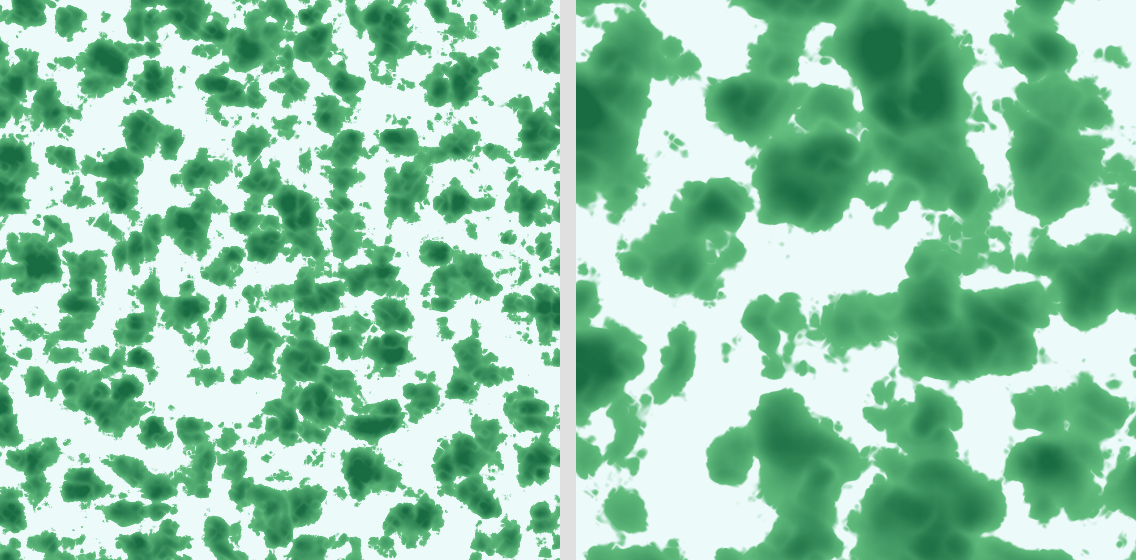
Left, the full canvas; right, a detail of the centre.
This texture is drawn by a WebGL 1 fragment shader. Its source:

```glsl
precision highp float;
// Ragged green clumps scattered over a pale ground, darker where thicker.
// Soft domes in a jittered grid merge into a height field; billow noise
// crumbles its rim into islands, and height sets both cover and shade.

uniform vec2 u_resolution;

const float GRID = 15.0;          // domes across the canvas
const float MIN_RADIUS = 0.10;    // dome radii in grid cells
const float MAX_RADIUS = 0.58;
const float MERGE = 0.12;
const vec3 GROUND = vec3(0.925, 0.980, 0.982);
const vec3 THIN_GREEN = vec3(0.39, 0.75, 0.50);
const vec3 THICK_GREEN = vec3(0.10, 0.42, 0.26);

float hash(vec2 p, float seed) {
  vec3 q = fract(vec3(p.xyx) * vec3(0.1031, 0.1030, 0.0973) + seed * 0.137);
  q += dot(q, q.yzx + 33.33);
  return fract((q.x + q.y) * q.z);
}

float valueNoise(vec2 p, float seed) {
  vec2 cell = floor(p);
  vec2 f = fract(p);
  f = f * f * f * (f * (f * 6.0 - 15.0) + 10.0);
  float low = mix(hash(cell, seed), hash(cell + vec2(1.0, 0.0), seed), f.x);
  float high = mix(hash(cell + vec2(0.0, 1.0), seed), hash(cell + 1.0, seed), f.x);
  return mix(low, high, f.y);
}

// Rounded lumps with soft creases, roughly centred on zero.
float billow(vec2 p, float seed) {
  float n = 2.0 * valueNoise(p, seed) - 1.0;
  return sqrt(n * n + 0.015) - 0.36;
}

// Two octaves of billow, turned between them to hide the lattice.
float billowPair(vec2 p, float seed) {
  mat2 turn = mat2(0.8, 0.6, -0.6, 0.8);
  return billow(p, seed) + 0.5 * billow(turn * p * 2.03, seed + 1.0);
}

float smoothMax(float a, float b, float k) {
  float overlap = max(k - abs(a - b), 0.0) / k;
  return max(a, b) + 0.25 * k * overlap * overlap;
}

// Parabolic inside the radius, a gentle slope below zero outside.
float dome(float dist, float radius) {
  return dist < radius ? radius - dist * dist / radius : (radius - dist) * 0.7;
}

float domeField(vec2 p) {
  vec2 home = floor(p);
  float height = -1.0;
  for (int y = -1; y <= 1; y++) {
    for (int x = -1; x <= 1; x++) {
      vec2 cell = home + vec2(float(x), float(y));
      vec2 center = cell + vec2(hash(cell, 1.0), hash(cell, 2.0));
      float radius = mix(MIN_RADIUS, MAX_RADIUS, hash(cell, 3.0));
      height = smoothMax(height, dome(distance(p, center), radius), MERGE);
    }
  }
  return height;
}

void main() {
  vec2 p = gl_FragCoord.xy / u_resolution.y * GRID + 40.0;

  // Bend the domes out of round
  vec2 warp = vec2(valueNoise(p * 1.6, 4.0), valueNoise(p * 1.6, 5.0)) - 0.5;
  float height = domeField(p + 0.35 * warp);

  // Coarse lumps shape the clumps, fine ones fray the rim
  float coarse = 0.40 * billowPair(p * 2.2, 6.0);
  float fine = 0.11 * billowPair(p * 8.7, 8.0);
  float body = height + coarse;
  float rim = body + fine;

  // Shade by thickness with only a trace of the fine lumps
  float thickness = clamp((body + 0.25 * fine) / 0.60, 0.0, 1.0);
  vec3 green = mix(THIN_GREEN, THICK_GREEN, thickness);
  float cover = smoothstep(-0.035, 0.035, rim);
  gl_FragColor = vec4(mix(GROUND, green, cover), 1.0);
}
```
